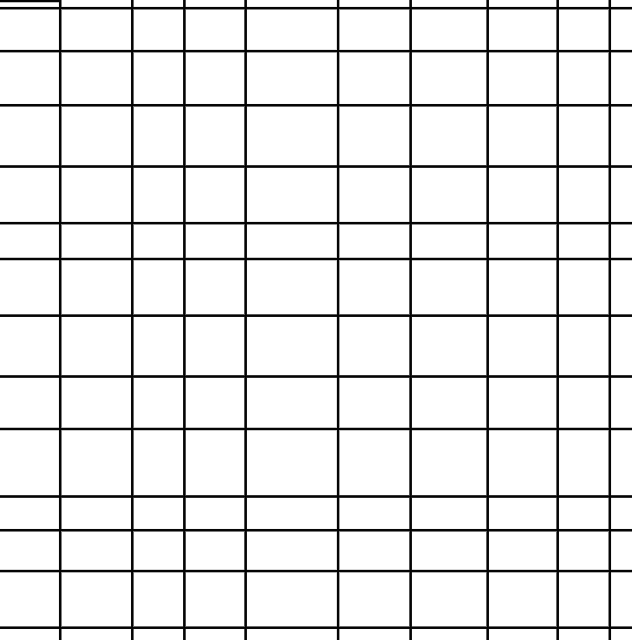
This pattern is drawn by a WebGL 1 fragment shader. Its source:

```glsl
precision highp float;
// Irregular grid of thin black rules on white, nine columns by thirteen rows.

uniform vec2 u_resolution;

// Lengths are in thousandths of the canvas height.
#define LINE_WIDTH 4.0
#define FIRST_COLUMN 94.1
#define COLUMN_GAPS_A vec4(112.6, 81.4, 95.7, 144.5)
#define COLUMN_GAPS_B vec4(113.3, 120.4, 109.4, 81.4)
#define FIRST_ROW 12.8
#define ROW_GAPS_A vec4(67.1, 84.6, 95.7, 88.5)
#define ROW_GAPS_B vec4(56.0, 88.5, 95.1, 82.0)
#define ROW_GAPS_C vec4(105.5, 52.7, 63.8, 88.5)
#define STUB_Y 1.6
#define INK vec3(0.015)
#define PAPER vec3(1.0)

// Steps across four gaps, keeping the distance to the nearest rule.
void stepRules(float coord, vec4 gaps, inout float rule, inout float dist) {
  for (int i = 0; i < 4; i++) {
    rule += gaps[i];
    dist = min(dist, abs(coord - rule));
  }
}

float columnDistance(float x) {
  float rule = FIRST_COLUMN;
  float dist = abs(x - rule);
  stepRules(x, COLUMN_GAPS_A, rule, dist);
  stepRules(x, COLUMN_GAPS_B, rule, dist);
  return dist;
}

float rowDistance(float y) {
  float rule = FIRST_ROW;
  float dist = abs(y - rule);
  stepRules(y, ROW_GAPS_A, rule, dist);
  stepRules(y, ROW_GAPS_B, rule, dist);
  stepRules(y, ROW_GAPS_C, rule, dist);
  return dist;
}

// Short rule along the top edge, ending at the first column.
float stubDistance(vec2 p) {
  return length(vec2(max(p.x - FIRST_COLUMN, 0.0), p.y - STUB_Y));
}

void main() {
  // Canvas position, measured down from the top left.
  float pixel = 1000.0 / u_resolution.y;
  vec2 p = gl_FragCoord.xy * pixel;
  p.y = 1000.0 - p.y;

  float dist = min(columnDistance(p.x), rowDistance(p.y));
  dist = min(dist, stubDistance(p));

  // Antialiased ink coverage
  float soft = 0.6 * pixel;
  float halfWidth = 0.5 * LINE_WIDTH;
  float ink = 1.0 - smoothstep(halfWidth - soft, halfWidth + soft, dist);
  gl_FragColor = vec4(mix(PAPER, INK, ink), 1.0);
}
```
